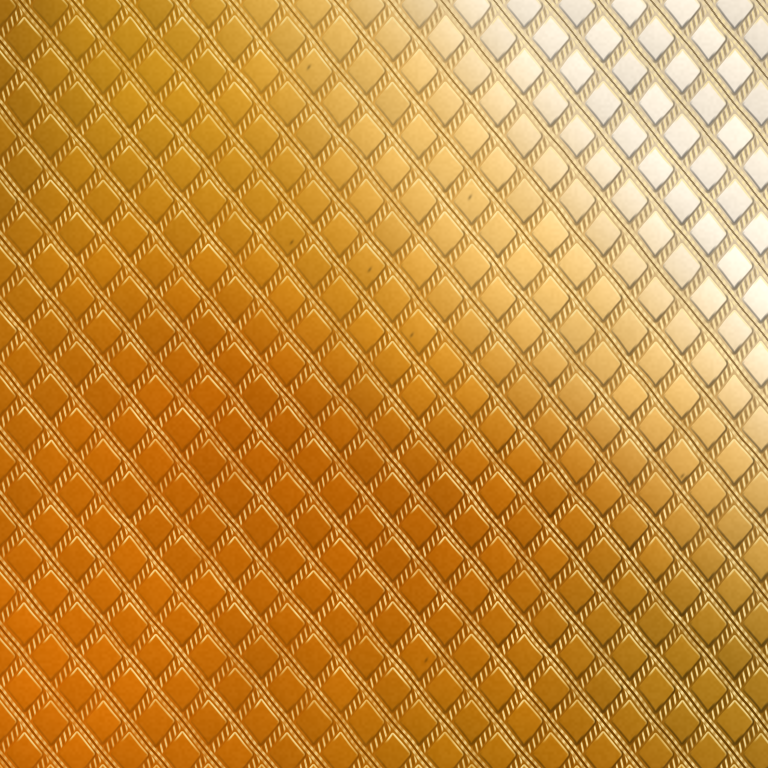
This pattern is drawn by a Shadertoy shader. Its source:

```glsl
#define ACROSS 14.6        // diamonds per canvas width
#define DOWN 11.8          // diamonds per canvas height
#define PHASE vec2(0.477, 0.484)
#define PAD_HALF 0.36      // half side of a raised pad, in cells
#define PAD_ROUND 0.06
#define STITCHES 6.0       // cord twists per cell side
#define CORD_HALF 0.12     // half width of a cord band, in cells
#define WOBBLE 0.04
#define WEAR 0.06
#define GRAIN 0.03

const float TAU = 6.2831853;

float hash(vec2 p) {
    return fract(sin(dot(p, vec2(127.1, 311.7))) * 43758.5453);
}

float noise(vec2 p) {
    vec2 i = floor(p), f = fract(p);
    f = f * f * (3.0 - 2.0 * f);
    return mix(mix(hash(i), hash(i + vec2(1, 0)), f.x),
               mix(hash(i + vec2(0, 1)), hash(i + vec2(1, 1)), f.x), f.y);
}

float blob(vec2 p, vec2 center, vec2 size) {
    vec2 d = (p - center) / size;
    return exp(-dot(d, d));
}

float roundedBox(vec2 p, float halfSide, float radius) {
    vec2 d = abs(p) - halfSide + radius;
    return length(max(d, 0.0)) + min(max(d.x, d.y), 0.0) - radius;
}

// Broad reflections across the foil
vec3 foilColor(vec2 uv) {
    float glow = 0.64 * uv.x + 0.56 * uv.y;
    vec3 c = mix(vec3(0.75, 0.41, 0.03), vec3(0.83, 0.56, 0.14), smoothstep(0.47, 0.66, glow));
    c = mix(c, vec3(0.95, 0.77, 0.45), smoothstep(0.62, 0.82, glow));
    c = mix(c, vec3(1.0, 0.95, 0.87), smoothstep(0.80, 1.0, glow));
    c = mix(c, vec3(0.77, 0.56, 0.12), 0.85 * blob(uv, vec2(0.1, 0.92), vec2(0.32, 0.34)));
    c = mix(c, vec3(0.56, 0.36, 0.06), 0.6 * blob(uv, vec2(-0.02, 1.0), vec2(0.12, 0.4)));
    c = mix(c, vec3(0.72, 0.38, 0.02), 0.85 * blob(uv, vec2(0.6, 0.3), vec2(0.26, 0.16)));
    c = mix(c, vec3(0.73, 0.37, 0.02), 0.6 * blob(uv, vec2(0.26, 0.43), vec2(0.18, 0.14)));
    c = mix(c, vec3(0.63, 0.45, 0.10), 0.8 * blob(uv, vec2(0.96, 0.1), vec2(0.3, 0.22)));
    c = mix(c, vec3(0.70, 0.46, 0.06), 0.7 * blob(uv, vec2(0.6, 0.0), vec2(0.2, 0.15)));
    return mix(c, vec3(0.86, 0.45, 0.03), 0.7 * blob(uv, vec2(0.02, 0.1), vec2(0.2, 0.22)));
}

// Two thin strands with a groove: x = relief, y = coverage
vec2 doubleCord(float across, float along) {
    float strand = abs(abs(across) - 0.062);
    float body = 1.0 - smoothstep(0.012, 0.06, strand);
    float twist = 0.5 + 0.5 * sin(TAU * STITCHES * (along + 0.1 * across));
    float groove = 1.0 - smoothstep(0.01, 0.04, abs(across));
    return vec2(body * (0.45 + 0.55 * twist) - 0.6 * groove,
                1.0 - smoothstep(CORD_HALF - 0.03, CORD_HALF + 0.02, abs(across)));
}

// One wide cord with steep slanted stitches
vec2 twistedCord(float across, float along) {
    float body = 1.0 - smoothstep(0.05, CORD_HALF + 0.01, abs(across));
    float twist = 0.5 + 0.5 * sin(TAU * STITCHES * (along + 0.55 * across));
    return vec2(body * (1.5 * twist * twist - 0.3),
                1.0 - smoothstep(CORD_HALF - 0.03, CORD_HALF + 0.02, abs(across)));
}

void mainImage(out vec4 fragColor, in vec2 fragCoord) {
    vec2 uv = fragCoord / iResolution.xy;
    float aa = 1.5 * ACROSS / min(iResolution.x, iResolution.y);

    // Diagonal lattice: x climbs to the right, y falls to the right
    vec2 p = uv - PHASE;
    vec2 q = vec2(p.x * ACROSS + p.y * DOWN, p.x * ACROSS - p.y * DOWN);
    q += WOBBLE * (vec2(noise(uv * 30.0), noise(uv * 30.0 + 40.0)) - 0.5);
    vec2 cell = floor(q + 0.5);
    vec2 f = q - cell;
    vec2 across = fract(q) - 0.5;
    vec3 foil = foilColor(uv);
    float gloss = smoothstep(0.3, 0.95, uv.x);

    // Cords: bright ridges and dark gaps, unevenly polished
    vec2 falling = doubleCord(across.x, q.y);
    vec2 rising = twistedCord(across.y, q.x);
    float relief = mix(rising.x * rising.y, falling.x, falling.y);
    float polish = mix(0.6, 1.2, noise(uv * 50.0));
    vec3 shine = mix(foil, vec3(1.0, 0.91, 0.66), mix(0.68, 0.88, gloss));
    vec3 gap = foil * mix(vec3(0.76, 0.70, 0.56), vec3(0.60, 0.54, 0.42), gloss);
    vec3 col = foil * mix(vec3(0.97, 0.93, 0.85), vec3(0.86, 0.82, 0.74), gloss);
    col = mix(col, shine, clamp(relief * polish, 0.0, 1.0));
    col = mix(col, gap, clamp(-2.0 * relief, 0.0, 1.0));

    // Raised pads with a bevel lit from the upper right
    float d = roundedBox(f, PAD_HALF + 0.02 * (hash(cell + 7.0) - 0.5), PAD_ROUND);
    float pad = 1.0 - smoothstep(-aa * 0.6, aa * 0.6, d);
    float light = dot(f, vec2(1.0, -0.35)) / PAD_HALF;
    vec3 face = foil * (1.0 + 0.04 * light + WEAR * (hash(cell) - 0.5));
    float rim = smoothstep(-0.07, -0.02, d);
    face = mix(face, vec3(1.0, 0.91, 0.64), 0.75 * polish * rim * smoothstep(0.35, 0.9, light));
    face *= 1.0 - mix(0.12, 0.36, gloss) * rim * smoothstep(0.3, 0.9, -light);
    col = mix(col, face, pad);

    // Dark crease under the lower right side of each pad
    float crease = (1.0 - smoothstep(0.0, 0.05, abs(d - 0.015))) * smoothstep(0.2, 0.34, f.y);
    col *= 1.0 - mix(0.18, 0.32, gloss) * crease * polish;

    // Scarce dents, cloudy wear and fine grain
    vec2 dentAt = 0.5 * vec2(hash(cell + 3.1), hash(cell + 5.7)) - 0.25;
    float dent = step(0.97, hash(cell + 11.0)) * blob(f, dentAt, vec2(0.07, 0.035));
    col *= 1.0 - 0.25 * dent;
    col *= 1.0 + WEAR * (noise(uv * 9.0) - 0.5);
    col += GRAIN * (noise(uv * 260.0) - 0.5);
    fragColor = vec4(clamp(col, 0.0, 1.0), 1.0);
}
```
